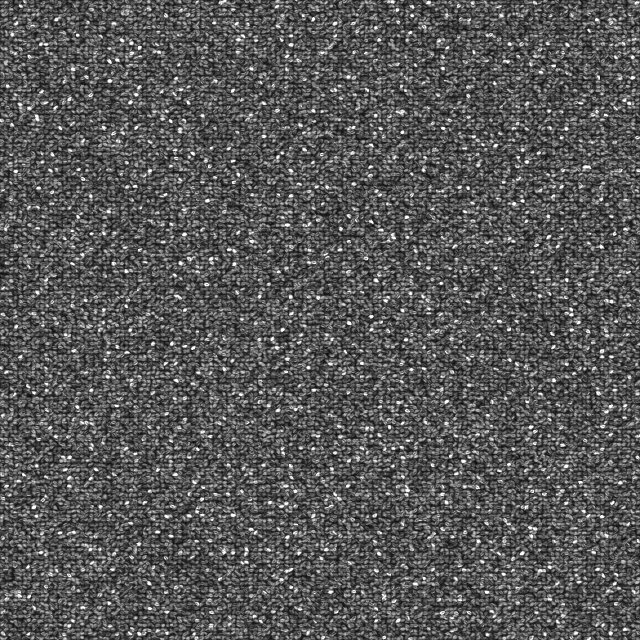
Write a WebGL 2 fragment shader that draws this texture.

```glsl
#version 300 es
precision highp float;

#define LOOPS vec2(144.0, 152.0)
#define JITTER 0.55
#define LOOP_RADII vec2(0.68, 0.47)
#define LOOP_TILT 1.9
#define YARN_TONE 0.43
#define TONE_SPREAD 0.25
#define GAP_SHADE 0.33
#define FIBRE_CONTRAST 1.35
#define FLECK_TONE 0.98
#define FLECK_BLOCK 5.0
#define STRAY_FLECKS 0.012
#define SAMPLES 2

uniform vec2 u_resolution;
out vec4 fragColor;

// Integer hash giving three values in 0..1
vec3 hash3(vec2 cell, uint salt) {
    uvec3 v = uvec3(uvec2(ivec2(cell)), salt);
    v = v * 1664525u + 1013904223u;
    v.x += v.y * v.z; v.y += v.z * v.x; v.z += v.x * v.y;
    v ^= v >> 16u;
    v.x += v.y * v.z; v.y += v.z * v.x; v.z += v.x * v.y;
    return vec3(v >> 8u) / 16777216.0;
}

float valueNoise(vec2 p, uint salt) {
    vec2 i = floor(p);
    vec2 f = fract(p);
    f = f * f * (3.0 - 2.0 * f);
    float low = mix(hash3(i, salt).x, hash3(i + vec2(1, 0), salt).x, f.x);
    float high = mix(hash3(i + vec2(0, 1), salt).x, hash3(i + vec2(1, 1), salt).x, f.x);
    return mix(low, high, f.y);
}

// One pale loop per block of loops, plus a few strays
bool isFleck(vec2 cell, float chance) {
    vec2 block = floor(cell / FLECK_BLOCK);
    vec2 chosen = floor(hash3(block, 7u).xy * FLECK_BLOCK);
    return cell - block * FLECK_BLOCK == chosen || chance < STRAY_FLECKS;
}

float yarnTone(vec2 cell) {
    vec3 rnd = hash3(cell, 3u);
    float tone = YARN_TONE + TONE_SPREAD * (rnd.x - 0.5);
    if (rnd.y > 0.95) tone += 0.14;
    return isFleck(cell, rnd.z) ? FLECK_TONE - 0.15 * rnd.x : tone;
}

float carpet(vec2 uv) {
    vec2 p = uv * LOOPS;
    vec2 home = floor(p);
    vec2 topCell = home;
    vec2 topLocal = vec2(0.0);
    float topDepth = 1e3;
    float topDist = 1.0;

    // Find the uppermost of the nearby tilted loops
    for (int y = -1; y <= 1; y++) {
        for (int x = -1; x <= 1; x++) {
            vec2 cell = home + vec2(x, y);
            vec3 rnd = hash3(cell, 1u);
            vec2 offset = p - cell - 0.5 - JITTER * (rnd.xy - 0.5);
            float angle = LOOP_TILT * (rnd.z - 0.5);
            float c = cos(angle), s = sin(angle);
            vec2 local = mat2(c, -s, s, c) * offset / LOOP_RADII;
            float dist = length(local);
            float depth = dist + 0.25 * hash3(cell, 2u).x;
            if (depth < topDepth) {
                topDepth = depth;
                topDist = dist;
                topCell = cell;
                topLocal = local;
            }
        }
    }

    // Rounded loop body with fibres running along it
    float body = 1.0 - smoothstep(0.45, 1.2, topDist);
    vec2 fibreSeed = floor(hash3(topCell, 4u).xy * 400.0);
    float fibre = valueNoise(topLocal * vec2(1.2, 2.0) + fibreSeed, 5u) - 0.5;
    float shade = yarnTone(topCell) * mix(GAP_SHADE, 1.0, body);
    shade *= 1.0 + FIBRE_CONTRAST * fibre;

    // Faint wear across the pile
    return shade * (0.96 + 0.08 * valueNoise(uv * 14.0, 6u));
}

void main() {
    float shade = 0.0;
    for (int j = 0; j < SAMPLES; j++) {
        for (int i = 0; i < SAMPLES; i++) {
            vec2 subpixel = (vec2(i, j) + 0.5) / float(SAMPLES) - 0.5;
            vec2 uv = (gl_FragCoord.xy + subpixel) / u_resolution.y;
            shade += clamp(carpet(uv), 0.04, 1.0);
        }
    }
    fragColor = vec4(vec3(shade / float(SAMPLES * SAMPLES)), 1.0);
}
```
